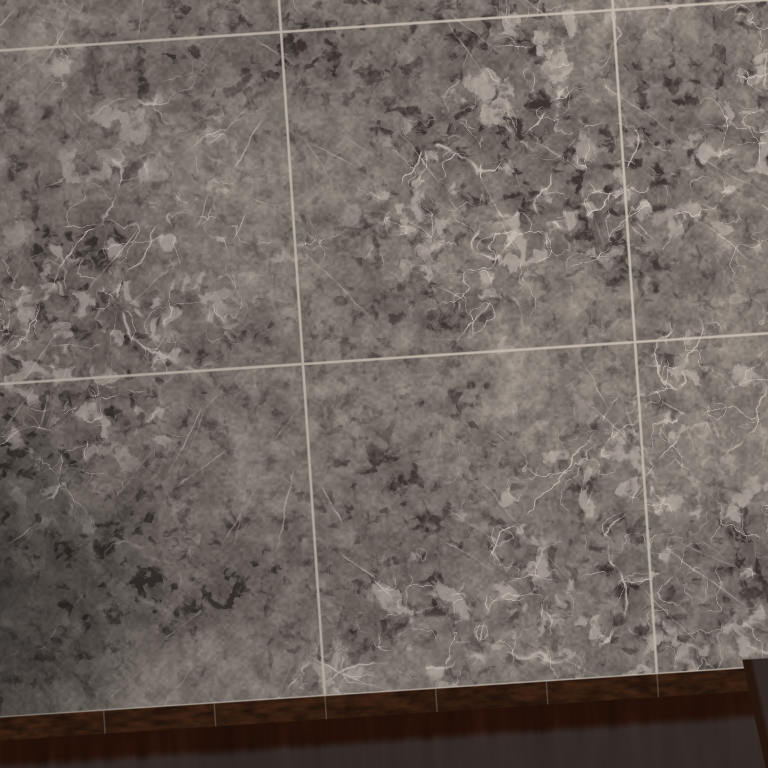
Reproduce this texture procedurally as a Shadertoy shader.

```glsl
// Grey veined marble tiles on a slightly turned square grid with pale grout,
// above a dark wooden skirting and floor. Stone is warped value noise, veins are
// noise contours, and the straight cracks are hashed line segments.

#define PITCH 0.4333
#define TILT 0.066
#define CROSSING vec2(0.3945, 0.526)
#define GROUT_HALF 0.0017
#define CRACKS 110
#define VEIN_WIDTH 0.0009
#define SKIRT_HEIGHT 0.030
#define STONE_DARK vec3(0.225, 0.198, 0.187)
#define STONE_LIGHT vec3(0.575, 0.54, 0.51)
#define VEIN_COLOR vec3(0.76, 0.72, 0.69)
#define WOOD_COLOR vec3(0.15, 0.085, 0.05)
#define GLOSS_COLOR vec3(0.20, 0.165, 0.155)

float hash(vec2 p) {
    return fract(sin(dot(p, vec2(127.1, 311.7))) * 43758.545);
}

float noise(vec2 p) {
    vec2 i = floor(p), f = fract(p);
    f = f * f * (3.0 - 2.0 * f);
    return mix(mix(hash(i), hash(i + vec2(1, 0)), f.x),
               mix(hash(i + vec2(0, 1)), hash(i + vec2(1, 1)), f.x), f.y);
}

float fbm(vec2 p) {
    float sum = 0.0, amp = 0.5;
    for (int i = 0; i < 5; i++) {
        sum += amp * noise(p);
        p = mat2(1.6, 1.2, -1.2, 1.6) * p + 7.3;
        amp *= 0.5;
    }
    return sum / 0.97;
}

mat2 rotation(float a) {
    return mat2(cos(a), -sin(a), sin(a), cos(a));
}

// Contour of a noise field; dividing by the slope keeps the line thin
float vein(vec2 p, float freq, float width) {
    p *= freq;
    float n = noise(p), e = 0.03;
    vec2 slope = vec2(noise(p + vec2(e, 0)) - n, noise(p + vec2(0, e)) - n) / e;
    float d = abs(n - 0.5) / (freq * (length(slope) + 0.08));
    return exp(-d * d / (width * width));
}

// Straight hairline cracks; they lean the other way on the left side
float cracks(vec2 p, float px) {
    float sum = 0.0;
    for (int i = 0; i < CRACKS; i++) {
        float k = float(i);
        vec2 center = vec2(hash(vec2(k, 1.0)), hash(vec2(k, 2.0))) * 1.1 - vec2(0.45, 0.5);
        float spread = (hash(vec2(k, 3.0)) - 0.5) * 0.9;
        float angle = (center.x < -0.02 ? 0.95 : -0.9) + spread;
        float halfLen = mix(0.015, 0.08, hash(vec2(k, 4.0)));
        vec2 l = rotation(angle) * (p - center);
        float taper = smoothstep(halfLen, halfLen * 0.4, abs(l.x));
        float line = smoothstep(0.0006 + px, 0.0, abs(l.y));
        sum += line * taper * mix(0.25, 0.95, hash(vec2(k, 5.0)));
    }
    return min(sum, 1.0);
}

vec3 marble(vec2 p, vec2 tile, float px) {
    vec2 warp = vec2(fbm(p * 9.0 + 3.1), fbm(p * 9.0 + 17.7)) - 0.5;
    vec2 jag = vec2(fbm(p * 50.0), fbm(p * 50.0 + 31.0)) - 0.5;
    vec2 w = p + 0.06 * warp;
    vec2 fine = p + 0.022 * jag;

    // Cloudy body, mottling, dark pits and grain
    float cloud = fbm(w * 7.0 + 2.0) - 0.5;
    float mottle = fbm(w * 48.0) - 0.5;
    float pits = smoothstep(0.54, 0.75, fbm(fine * 75.0 + 60.0));
    float grain = noise(p * 250.0) - 0.5;
    float tone = 0.70 + 0.50 * cloud + 0.65 * mottle + 0.24 * grain;
    tone -= pits * (0.36 - 0.9 * cloud);
    tone += 0.06 * (hash(tile + 4.0) - 0.5);
    vec3 col = mix(STONE_DARK, STONE_LIGHT, clamp(tone, 0.0, 1.15));

    // Veins gather in patches stretched along a diagonal
    vec2 diag = rotation(0.9) * (w + 0.014 * jag);
    float patchMask = smoothstep(0.40, 0.66, fbm(rotation(0.9) * w * vec2(3.5, 6.5) + 9.0));
    float lines = vein(diag * vec2(0.5, 1.0) + 0.4, 13.0, VEIN_WIDTH);
    lines += 0.8 * vein(fine + 0.04 * warp + 5.0, 22.0, VEIN_WIDTH * 0.8);
    lines += 0.6 * vein(fine.yx + 0.04 * warp + 2.0, 38.0, VEIN_WIDTH * 0.8) * patchMask;
    lines *= 0.10 + 0.70 * patchMask;
    float clumps = smoothstep(0.57, 0.70, fbm(fine * 42.0 + 40.0)) * patchMask;
    float broken = smoothstep(0.25, 0.7, noise(p * 55.0 + 8.0));
    float hair = cracks(p + 0.006 * jag + 0.012 * warp, px) * (0.35 + 0.65 * broken);
    float pale = lines * broken + 0.55 * clumps + 0.7 * hair;
    return mix(col, VEIN_COLOR, clamp(pale, 0.0, 0.85));
}

// Skirting strip with joints, then planks fading into a gloss reflection
vec3 woodwork(vec2 p, float depth, float px) {
    float streak = fbm(p * vec2(70.0, 12.0));
    float knots = fbm(p * vec2(60.0, 150.0));
    vec3 strip = WOOD_COLOR * (0.6 + 1.3 * knots);
    float joint = abs(fract(p.x * 3.0 / PITCH + 0.5) - 0.5) * PITCH / 3.0;
    strip = mix(strip, VEIN_COLOR * 0.6, 0.5 * smoothstep(0.0006 + px, 0.0, joint));
    vec3 planks = WOOD_COLOR * vec3(0.95, 0.75, 0.7) * (0.7 + 0.6 * streak);
    float gloss = smoothstep(0.056, 0.072, depth + 0.006 * (streak - 0.5));
    planks = mix(planks, GLOSS_COLOR * (0.9 + 0.2 * streak), gloss);
    return mix(strip, planks, smoothstep(-px, px, depth - SKIRT_HEIGHT));
}

void mainImage(out vec4 fragColor, in vec2 fragCoord) {
    float px = 1.0 / iResolution.y;
    vec2 uv = fragCoord * px;
    vec2 p = rotation(TILT) * (uv - CROSSING);

    // Tiles and grout
    vec3 col = marble(p, floor(p / PITCH), px);
    vec2 edge = abs(fract(p / PITCH + 0.5) - 0.5) * PITCH;
    float grout = smoothstep(GROUT_HALF + px, GROUT_HALF - px, min(edge.x, edge.y));
    col = mix(col, vec3(0.74, 0.70, 0.66), 0.92 * grout);

    // Uneven light, with a shadow low on the left
    float light = 0.87 + 0.12 * smoothstep(0.0, 0.75, uv.x) + 0.07 * smoothstep(0.1, 0.7, uv.y);
    float shadow = smoothstep(0.30, 0.0, length(uv - vec2(-0.03, 0.2)));
    col *= light * (1.0 - 0.38 * shadow);

    // Wood below the last row, and a dark panel at the right corner
    float depth = -PITCH - p.y;
    col = mix(col, woodwork(p, depth, px), smoothstep(-px, px, depth));
    float side = p.x - 0.545 + 0.15 * (p.y + 0.42);
    float panel = smoothstep(-px, px, min(side, -0.422 - p.y));
    vec3 panelColor = mix(WOOD_COLOR, GLOSS_COLOR, smoothstep(0.008, 0.016, side));
    col = mix(col, panelColor, panel);
    fragColor = vec4(col, 1.0);
}
```
